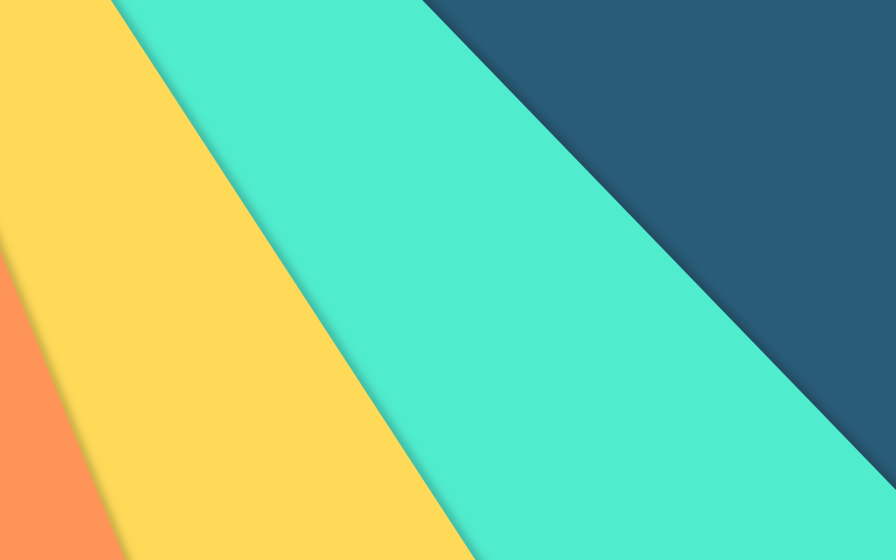
Give the GLSL for this background, as a Shadertoy shader.

```glsl
// Layered diagonal paper sheets in orange, yellow and teal over deep blue, with soft shadows.

const vec3 BLUE   = vec3(0.161, 0.361, 0.471);
const vec3 TEAL   = vec3(0.314, 0.925, 0.808);
const vec3 YELLOW = vec3(1.000, 0.855, 0.349);
const vec3 ORANGE = vec3(1.000, 0.580, 0.349);

// Upper and lower points of each sheet's right edge, in canvas heights
const vec4 TEAL_EDGE   = vec4(0.754, 1.000, 1.600, 0.125);
const vec4 YELLOW_EDGE = vec4(0.198, 1.000, 0.849, 0.000);
const vec4 ORANGE_EDGE = vec4(0.000, 0.552, 0.223, 0.000);

const float SHADOW_WIDTH    = 0.013;
const float SHADOW_STRENGTH = 0.18;

// Signed distance to an edge, positive on its right side
float edgeDistance(vec2 p, vec4 edge) {
    vec2 along = normalize(edge.zw - edge.xy);
    return dot(p - edge.xy, vec2(-along.y, along.x));
}

// Shades the layers below, then covers them with the sheet
vec3 addSheet(vec3 below, vec3 sheet, vec4 edge, vec2 p, float pixel) {
    float d = edgeDistance(p, edge);
    float falloff = max(d, 0.0) / SHADOW_WIDTH;
    vec3 shaded = below * (1.0 - SHADOW_STRENGTH * exp(-falloff * falloff));
    float coverage = 1.0 - smoothstep(-0.7 * pixel, 0.7 * pixel, d);
    return mix(shaded, sheet, coverage);
}

void mainImage(out vec4 fragColor, in vec2 fragCoord) {
    vec2 p = fragCoord / iResolution.y;
    float pixel = 1.0 / iResolution.y;

    // Stack the sheets from back to front
    vec3 color = BLUE;
    color = addSheet(color, TEAL, TEAL_EDGE, p, pixel);
    color = addSheet(color, YELLOW, YELLOW_EDGE, p, pixel);
    color = addSheet(color, ORANGE, ORANGE_EDGE, p, pixel);

    fragColor = vec4(color, 1.0);
}
```
